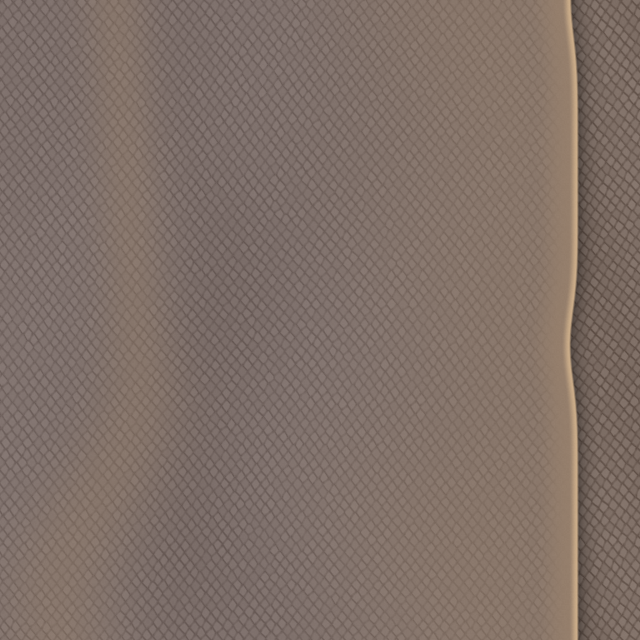
Reproduce this texture procedurally as a Shadertoy shader.

```glsl
float hash(vec2 p) {
    return fract(sin(dot(p, vec2(127.1, 311.7))) * 4375.85);
}

float bell(float x, float width) {
    return exp(-x * x / (width * width));
}

// Cellular weave: x = groove depth, y = random tone of the bead
vec2 weave(vec2 p) {
    vec2 q = p * vec2(60.0, 48.0);
    q += 0.22 * sin(p.yx * vec2(11.0, 9.0) + sin(p * 7.0));
    vec2 diagonal = vec2(q.x + q.y, q.x - q.y);
    vec2 cell = floor(diagonal);
    float nearest = 9.0, second = 9.0, tone = 0.0;
    for (int j = -1; j <= 1; j++) {
        for (int i = -1; i <= 1; i++) {
            vec2 id = cell + vec2(i, j);
            vec2 jitter = vec2(hash(id), hash(id + 31.7)) - 0.5;
            vec2 r = id + 0.5 + 0.24 * jitter - diagonal;
            float dist = length(r * vec2(1.08, 0.94));
            if (dist < nearest) {
                second = nearest;
                nearest = dist;
                tone = hash(id + 7.3) - 0.5;
            } else {
                second = min(second, dist);
            }
        }
    }
    float groove = 1.0 - smoothstep(0.0, 0.42, second - nearest);
    float broken = 0.75 + 0.5 * tone;
    // Grooves falling to the right are the deeper ones
    float falling = 1.0 - smoothstep(0.05, 0.40, 0.5 - abs(fract(diagonal.x) - 0.5));
    return vec2(groove * broken * (0.65 + 0.45 * falling), tone);
}

void mainImage(out vec4 fragColor, in vec2 fragCoord) {
    vec2 p = fragCoord / iResolution.xy;
    float pixel = 1.0 / iResolution.x;

    vec3 grey = vec3(0.498, 0.444, 0.427);
    vec3 warmTan = vec3(0.550, 0.473, 0.415);

    // Wavy edge of the overlapping fold
    float edge = 0.903 - 0.012 * bell(p.y - 0.46, 0.08)
               - 0.011 * bell(p.y - 1.0, 0.08);
    float d = p.x - edge;

    // Faint ridge at the left, bending and widening downward
    float ridgeX = mix(0.09, 0.245 - 0.065 * p.y, smoothstep(0.05, 0.42, p.y));
    float ridge = bell(p.x - ridgeX, mix(0.09, 0.05, smoothstep(0.15, 0.6, p.y)));

    // Warm slope rising toward the fold
    float drift = 0.03 * sin(p.y * 7.0 + 1.0) + 0.015 * sin(p.y * 15.0 + p.x * 8.0);
    float slope = smoothstep(0.38, 0.86, p.x + drift);
    float warm = clamp(0.6 * ridge + 0.8 * slope, 0.0, 1.0);

    // Front cloth, with beads flattened where it is warm
    vec2 w = weave(p);
    vec3 front = mix(grey, warmTan, warm) + mix(0.012, 0.006, warm);
    front -= 0.016 * bell(p.x - 0.30 + drift, 0.09) * (1.0 - ridge);
    front += 0.006 * sin(p.x * 11.0 + 2.0 * sin(p.y * 5.0)) * (1.0 - warm);
    front -= (0.098 * w.x - 0.020 * w.y) * mix(1.0, 0.5, warm)
           * (1.0 - 0.9 * smoothstep(-0.06, -0.012, d));

    // Light caught along the fold
    front = mix(front, vec3(0.60, 0.505, 0.42), 0.7 * smoothstep(-0.07, -0.012, d));
    front = mix(front, vec3(0.80, 0.68, 0.54), smoothstep(-0.014, -0.001, d));

    // Cloth behind, darkened under the fold
    vec2 behind = weave(p * mat2(0.995, 0.10, -0.10, 0.995) + 0.013);
    vec3 back = vec3(0.505, 0.443, 0.408) - 0.135 * behind.x + 0.035 * behind.y;
    back += 0.012 * sin(p.y * 9.0 + p.x * 20.0);
    back *= 1.0 - 0.38 * exp(-max(d, 0.0) * 75.0);

    vec3 color = mix(front, back, smoothstep(-1.5 * pixel, 1.5 * pixel, d));

    // Fine fibre grain
    color += 0.010 * (hash(floor(p * 512.0)) - 0.5);
    fragColor = vec4(color, 1.0);
}
```
